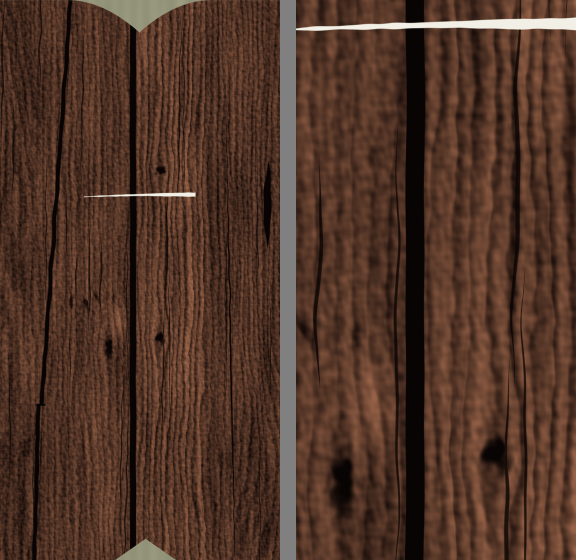
Left, the full canvas; right, a detail of the centre.
This texture is drawn by a Shadertoy shader. Its source:

```glsl
// Weathered dark brown planks with a black joint, long splits, knots and a chalk stroke.
// Growth rings are warped repeats across x; gradient noise adds fibres and relief,
// and distance masks cut the cracks and the pale curved notches at both ends.

const vec3 SHADOW = vec3(0.06, 0.025, 0.018);
const vec3 LIT_WOOD = vec3(0.48, 0.31, 0.225);
const vec3 PALE_PAINT = vec3(0.58, 0.58, 0.48);
const vec3 CHALK = vec3(0.95, 0.94, 0.90);

vec2 hash2(vec2 p) {
    vec3 q = fract(p.xyx * vec3(0.1031, 0.1030, 0.0973));
    q += dot(q, q.yzx + 33.33);
    return fract((q.xx + q.yz) * q.zy);
}

float cornerSlope(vec2 cell, vec2 offset) {
    float angle = 6.2832 * hash2(cell).x;
    return dot(vec2(cos(angle), sin(angle)), offset);
}

float gradientNoise(vec2 p) {
    vec2 i = floor(p), f = fract(p), e = vec2(1, 0);
    vec2 w = f * f * f * (f * (f * 6.0 - 15.0) + 10.0);
    float low = mix(cornerSlope(i, f), cornerSlope(i + e, f - e), w.x);
    float high = mix(cornerSlope(i + e.yx, f - e.yx), cornerSlope(i + 1.0, f - 1.0), w.x);
    return mix(low, high, w.y);
}

// 1 inside (d < 0), 0 outside, blended over about a pixel
float inside(float d, float soft) {
    return smoothstep(soft, -soft, d);
}

// Rings of uneven strength: slow rise to a ridge, then a sharp dark edge
float rings(vec2 p, float count, float wander) {
    float phase = p.x * count + wander * gradientNoise(vec2(p.x * 9.0, p.y * 2.6))
                + 0.7 * gradientNoise(p * vec2(45.0, 9.0))
                + 0.25 * gradientNoise(p * vec2(90.0, 60.0));
    float f = fract(phase);
    float strength = 0.55 + 0.6 * hash2(vec2(floor(phase), 7.0)).x;
    return strength * smoothstep(0.0, 0.55, f) * smoothstep(1.0, 0.78, f);
}

// Tapering split; size = half width, half length
float crack(vec2 p, vec2 centre, vec2 size, float lean, float soft) {
    vec2 d = p - centre;
    d.x += 0.004 * gradientNoise(vec2(centre.x * 90.0, p.y * 22.0)) - lean * d.y;
    float taper = 1.0 - d.y * d.y / (size.y * size.y);
    return inside(abs(d.x) - size.x * taper, soft);
}

// Pushes the grain sideways around a knot
vec2 bendAround(vec2 p, vec2 centre, float radius) {
    vec2 d = (p - centre) / radius;
    p.x -= 0.75 * radius * d.x * exp(-dot(d * d, vec2(1.0, 0.3)));
    return p;
}

float knotCore(vec2 p, vec2 centre, vec2 size) {
    vec2 d = (p - centre) / size;
    d += 0.9 * vec2(gradientNoise(p * 110.0), gradientNoise(p * 90.0 + 31.0));
    return smoothstep(1.2, 0.35, length(d));
}

void mainImage(out vec4 fragColor, in vec2 fragCoord) {
    vec2 p = fragCoord / iResolution.y;
    float soft = 0.8 / iResolution.y;
    vec2 upperKnot = vec2(0.286, 0.698), lowerKnot = vec2(0.286, 0.397);
    vec2 tornKnot = vec2(0.195, 0.382);

    // Grain: bold on the middle right, looser and wavier towards both sides
    vec2 g = bendAround(p, upperKnot, 0.022);
    g = bendAround(bendAround(g, lowerKnot, 0.020), tornKnot, 0.025);
    float bold = smoothstep(0.235, 0.245, p.x) * smoothstep(0.43, 0.39, p.x);
    float sides = smoothstep(0.10, 0.04, p.x) + smoothstep(0.39, 0.44, p.x);
    float ring = mix(rings(g, 88.0, 1.5), rings(g + 3.0, 70.0, 5.0), sides);
    float tone = 0.58 + mix(0.30, 0.50, bold) * (ring - 0.46);

    // Long fibres, slanted fine relief and broad stains
    tone += 0.34 * gradientNoise(g * vec2(150.0, 7.0));
    tone += 0.32 * gradientNoise(vec2(p.x * 230.0, p.y * 130.0 + p.x * 90.0));
    tone += 0.20 * gradientNoise(p * vec2(120.0, 240.0) + 17.0);
    tone += 0.28 * gradientNoise(p * vec2(14.0, 4.0) + 5.0);
    tone += 0.06 * bold - 0.05 * sides;

    // Torn fibres left of the joint
    vec2 tear = (p - vec2(0.155, 0.462)) / vec2(0.05, 0.018);
    float chips = smoothstep(0.08, 0.35, gradientNoise(p * vec2(75.0, 48.0) + 9.0));
    tone -= 0.6 * chips * exp(-dot(tear, tear));
    vec2 splinter = (p - vec2(0.212, 0.425)) / vec2(0.012, 0.03);
    tone += 0.4 * exp(-dot(splinter, splinter));

    // Knots and scattered hairline cracks
    float dark = knotCore(p, upperKnot, vec2(0.010, 0.012));
    dark = max(dark, knotCore(p, lowerKnot, vec2(0.009, 0.012)));
    dark = max(dark, knotCore(p, tornKnot, vec2(0.008, 0.027)));
    for (float i = 0.0; i < 26.0; i++) {
        vec2 place = hash2(vec2(i, 3.0)), shape = hash2(vec2(i, 11.0));
        vec2 size = vec2(0.0006 + 0.0008 * shape.x, 0.03 + 0.12 * shape.y);
        dark = max(dark, 0.8 * crack(p, place * vec2(0.5, 1.0), size, 0.03 * (shape.x - 0.3), soft));
    }

    // Large splits: right seam, open gouge and the stepped split on the left
    dark = max(dark, crack(p, vec2(0.412, 0.38), vec2(0.0014, 0.40), -0.02, soft));
    dark = max(dark, crack(p, vec2(0.478, 0.635), vec2(0.007, 0.078), 0.02, soft));
    float stepY = 0.277, rise = p.y - stepY;
    float splitX = rise > 0.0 ? 0.074 + 0.072 * rise : 0.069 + 0.029 * rise;
    splitX += 0.003 * gradientNoise(vec2(2.0, p.y * 22.0));
    float splitWidth = 0.0036 + 0.001 * gradientNoise(vec2(8.0, p.y * 35.0));
    dark = max(dark, inside(abs(p.x - splitX) - splitWidth, soft));
    vec2 ledge = abs(p - vec2(0.073, stepY)) - vec2(0.008, 0.0018);
    dark = max(dark, inside(max(ledge.x, ledge.y), soft));

    // Joint between the planks, with a lit edge on its right
    float joint = p.x - 0.2375 + 0.0015 * gradientNoise(vec2(4.0, p.y * 14.0));
    tone += 0.16 * smoothstep(0.004, 0.0, abs(joint - 0.009));
    dark = max(dark, inside(abs(joint) - 0.0055, soft));

    vec3 colour = mix(SHADOW, LIT_WOOD, clamp(tone, 0.08, 1.25));
    colour = mix(colour, SHADOW * 0.55, dark);

    // Pale notches: two arcs meeting in a point above, a gable below
    float arc = max(0.0, 1.0 - abs(p.x - 0.249) / 0.130);
    float notch = min(1.0 - 0.058 * arc * arc - p.y, p.y - 0.038 + 0.70 * abs(p.x - 0.260));
    vec3 paint = PALE_PAINT * (1.0 + 0.14 * gradientNoise(p * vec2(45.0, 5.0)));
    colour = mix(colour, paint, inside(notch, soft));

    // Chalk stroke, thickening to the right
    float along = (p.x - 0.150) / 0.199;
    float strokeY = 0.6485 + 0.009 * along - 0.005 * along * along;
    float thickness = mix(0.0007, 0.0036, along) + 0.001 * gradientNoise(p * 70.0);
    float stroke = max(abs(p.y - strokeY) - thickness, 0.199 * (abs(along - 0.5) - 0.5));
    colour = mix(colour, CHALK, inside(stroke, soft));

    fragColor = vec4(colour, 1.0);
}
```
